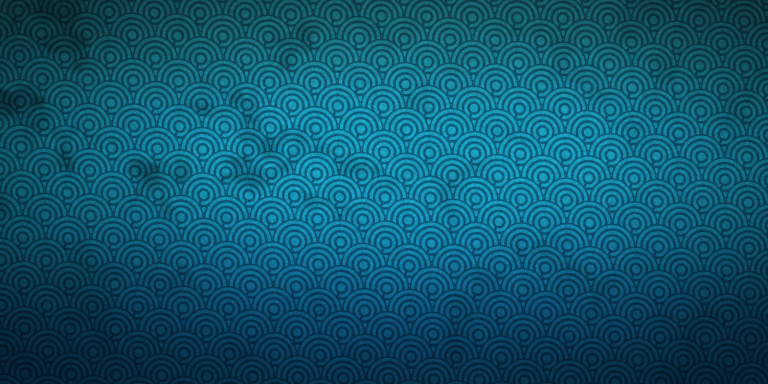
Reproduce this pattern procedurally as a Shadertoy shader.

```glsl
const float CELLS_ACROSS = 16.93;
const float RING_PITCH = 0.125;
const float RING_HALF_WIDTH = 0.035;
const float FIRST_RING = 0.055;

float hash(vec2 p) {
    vec3 q = fract(vec3(p.xyx) * 0.1031);
    q += dot(q, q.yzx + 33.33);
    return fract((q.x + q.y) * q.z);
}

float valueNoise(vec2 p) {
    vec2 cell = floor(p);
    vec2 f = fract(p);
    f = f * f * (3.0 - 2.0 * f);
    float low = mix(hash(cell), hash(cell + vec2(1, 0)), f.x);
    float high = mix(hash(cell + vec2(0, 1)), hash(cell + vec2(1, 1)), f.x);
    return mix(low, high, f.y);
}

float fractalNoise(vec2 p) {
    float sum = 0.0;
    float amplitude = 0.5;
    for (int i = 0; i < 4; i++) {
        sum += amplitude * valueNoise(p);
        p = p * 2.03 + 17.0;
        amplitude *= 0.5;
    }
    return sum;
}

float segmentDistance(vec2 p, vec2 a, vec2 b) {
    vec2 ab = b - a;
    return length(p - a - ab * clamp(dot(p - a, ab) / dot(ab, ab), 0.0, 1.0));
}

// Signed distance to the light bands of one scale.
float scaleBands(vec2 p) {
    // Concentric rings around a solid core
    float turn = (length(p) - FIRST_RING) / RING_PITCH;
    float d = abs(fract(turn + 0.5) - 0.5) * RING_PITCH - RING_HALF_WIDTH;
    d = min(d, length(p) - 0.078);

    // Slit that opens the inner ring at the lower left
    float slit = segmentDistance(p, vec2(-0.06, -0.12), vec2(-0.12, -0.24));
    d = max(d, 0.028 - slit);

    // Bead in the neck below the ring
    float bead = length(p - vec2(0.0, -0.325));
    d = max(d, 0.095 - bead);
    return min(d, bead - 0.06);
}

// Rows are layered from back to front, each offset by half a scale.
float scalePattern(vec2 p, float blur) {
    float ink = 0.0;
    float baseRow = floor(p.y * 2.0);
    for (int i = 2; i >= -1; i--) {
        float row = baseRow + float(i);
        float x = fract(p.x - 0.5 * mod(row, 2.0) + 0.5) - 0.5;
        vec2 local = vec2(x, p.y - 0.5 * row);
        float bands = 1.0 - smoothstep(-blur, blur, scaleBands(local));
        float cover = 1.0 - smoothstep(-blur, blur, length(local) - 0.5);
        ink = mix(ink, bands, cover);
    }
    return ink;
}

vec3 waterGradient(float height) {
    vec3 deep = vec3(0.055, 0.40, 0.60);
    vec3 bright = vec3(0.10, 0.63, 0.755);
    vec3 shallow = vec3(0.12, 0.52, 0.57);
    vec3 color = mix(deep, bright, smoothstep(0.05, 0.6, height));
    return mix(color, shallow, smoothstep(0.6, 1.0, height));
}

float vignette(vec2 uv) {
    vec2 offset = (uv - vec2(0.53, 0.58)) * vec2(1.6, 1.5);
    return 1.0 - 0.62 * smoothstep(0.2, 1.2, length(offset));
}

// Small cloudy stains, strongest toward the upper left.
float wear(vec2 p, vec2 uv) {
    float stains = smoothstep(0.5, 0.75, fractalNoise(p * 22.0 + 9.0));
    float corner = 1.0 - smoothstep(0.1, 0.45, distance(uv, vec2(0.14, 0.72)));
    float cloud = mix(0.94, 1.06, fractalNoise(p * 5.0));
    return cloud * (1.0 - stains * mix(0.1, 0.34, corner));
}

void mainImage(out vec4 fragColor, in vec2 fragCoord) {
    vec2 uv = fragCoord / iResolution.xy;
    vec2 p = fragCoord / iResolution.x;

    // Slightly skewed lattice of scales
    vec2 lattice = (p - vec2(0.499, 0.361)) * CELLS_ACROSS;
    lattice += vec2(0.02 * lattice.y, 0.0145 * lattice.x);
    float blur = max(0.75 * CELLS_ACROSS / iResolution.x, 0.012);
    float ink = scalePattern(lattice, blur);

    // Printed bands, lighting and woven grain
    vec3 lineTint = mix(vec3(0.54, 0.59, 0.66), vec3(1.0), ink);
    vec3 color = waterGradient(uv.y) * lineTint;
    color *= vignette(uv) * wear(p, uv);
    color *= mix(0.91, 1.09, valueNoise(p * 420.0));
    fragColor = vec4(color, 1.0);
}
```
